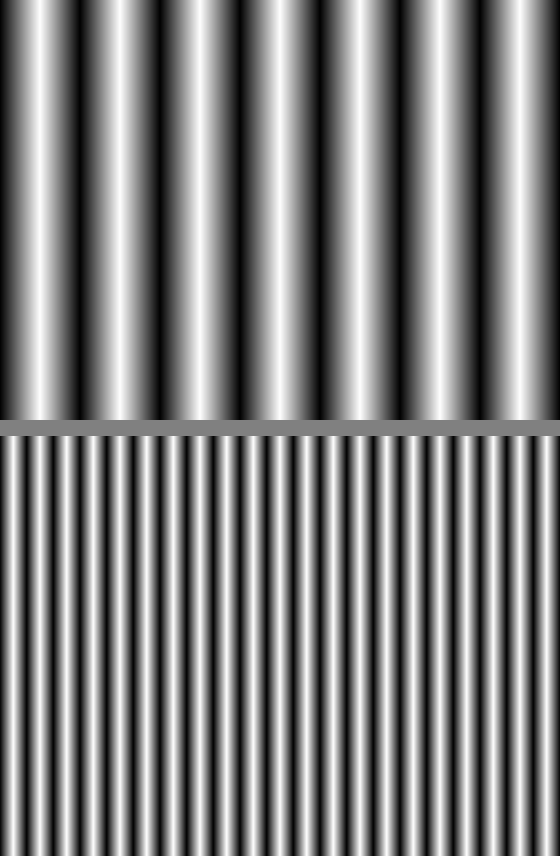
Top, the tile; bottom, the same tile 3 across and 3 down.
This pattern is drawn by a Shadertoy shader. Its source:

```glsl
// Seven vertical bands that fade evenly from black to white and back.

const float BAND_COUNT = 7.0;             // whole number, so the sides join
const vec3 VALLEY_COLOR = vec3(0.0);
const vec3 CREST_COLOR = vec3(1.0);

// Triangle wave: 0 at whole numbers, 1 halfway between them.
float triangleWave(float x) {
    return 1.0 - abs(2.0 * fract(x) - 1.0);
}

void mainImage(out vec4 fragColor, in vec2 fragCoord) {
    vec2 uv = fragCoord / iResolution.xy;

    // The ramp is continuous, so its crests and valleys need no edge blending.
    float brightness = triangleWave(uv.x * BAND_COUNT);

    fragColor = vec4(mix(VALLEY_COLOR, CREST_COLOR, brightness), 1.0);
}
```
